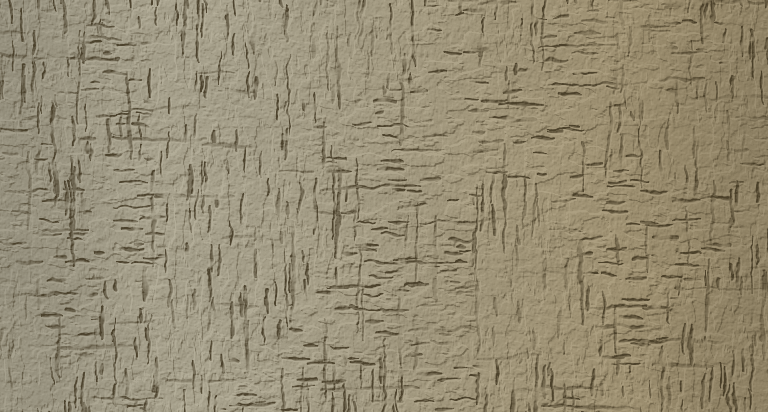
Reproduce this texture procedurally as a Shadertoy shader.

```glsl
#define GREY_PLASTER vec3(0.640, 0.618, 0.538)
#define TAN_PLASTER  vec3(0.606, 0.550, 0.425)
#define GROOVE_COLOR vec3(0.255, 0.215, 0.130)
#define GROOVE_WIDTH 0.0062
#define GROOVE_DARK  0.60
#define SHADOW       0.62
#define HIGHLIGHT    0.13
#define LIGHT_STEP   vec2(-0.0028, 0.0036)
#define WOBBLE       0.009

vec3 hash3(vec2 p) {
    vec3 q = fract(vec3(p.xyx) * vec3(0.1031, 0.1030, 0.0973));
    q += dot(q, q.yxz + 33.33);
    return fract((q.xxy + q.yzz) * q.zyx);
}

float noise(vec2 p) {
    vec2 cell = floor(p), f = fract(p);
    f = f * f * (3.0 - 2.0 * f);
    float low = mix(hash3(cell).x, hash3(cell + vec2(1, 0)).x, f.x);
    float high = mix(hash3(cell + vec2(0, 1)).x, hash3(cell + vec2(1, 1)).x, f.x);
    return mix(low, high, f.y);
}

float fbm(vec2 p) {
    float sum = 0.0, amp = 0.5;
    for (int i = 0; i < 4; i++) {
        sum += amp * noise(p);
        p = p * 2.03 + 17.3;
        amp *= 0.5;
    }
    return sum;
}

// Share of upright marks in each patch of the wall
float uprightness(vec2 p) {
    return smoothstep(0.30, 0.66, noise(p * vec2(6.5, 4.5) + 9.0) + 0.04);
}

// Scattered strokes running along y, one candidate per cell
float strokes(vec2 p, vec2 cellSize, float density, float seed) {
    vec2 home = floor(p / cellSize);
    float depth = 0.0;
    for (int j = -1; j <= 1; j++)
    for (int i = -1; i <= 1; i++) {
        vec2 id = home + vec2(i, j);
        vec3 place = hash3(id + seed);
        vec3 form = hash3(id + seed + 57.0);
        vec2 d = p - (id + place.xy) * cellSize;
        d.x += (form.z - 0.5) * 0.12 * d.y;
        float halfLength = cellSize.y * mix(0.14, 0.52, form.x);
        float along = d.y / halfLength;
        float dist = length(vec2(d.x, max(abs(d.y) - halfLength, 0.0)));
        float taper = mix(1.0, 0.65, clamp(along * along, 0.0, 1.0));
        float width = GROOVE_WIDTH * mix(0.65, 1.2, form.y) * taper;
        float present = step(place.z, density);
        depth = max(depth, present * mix(0.7, 1.0, form.z) * smoothstep(width, width * 0.25, dist));
    }
    return depth;
}

// Both stroke directions, each favoured in its own patches
float grooves(vec2 p, float upright) {
    vec2 wobble = vec2(noise(p * 30.0), noise(p * 30.0 + 71.0)) - 0.5;
    wobble += 0.5 * vec2(noise(p * 95.0 + 31.0), noise(p * 95.0 + 53.0)) - 0.25;
    vec2 q = p + WOBBLE * wobble;
    float level = 1.0 - upright;
    float depth = strokes(q, vec2(0.028, 0.080), 0.60, 11.0) * smoothstep(0.1, 0.6, upright);
    depth = max(depth, strokes(q, vec2(0.065, 0.23), 0.58, 131.0) * mix(0.65, 1.0, upright));
    depth = max(depth, strokes(q.yx, vec2(0.030, 0.065), 0.55, 251.0) * smoothstep(0.1, 0.6, level));
    depth = max(depth, strokes(q.yx, vec2(0.085, 0.24), 0.55, 371.0) * mix(0.45, 1.0, level));
    float busy = smoothstep(0.15, 0.45, noise(p * 4.5 + 40.0));
    float broken = smoothstep(0.10, 0.45, noise(p * 42.0 + 13.0));
    return depth * mix(0.45, 1.0, busy) * mix(0.25, 1.0, broken);
}

// Trowelled crust: plates with crumbly edges, plus coarse and fine grain
float crust(vec2 p, float upright) {
    float flatPlates = smoothstep(0.44, 0.51, fbm(p * vec2(20.0, 44.0) + 5.0));
    float tallPlates = smoothstep(0.43, 0.50, fbm(p * vec2(46.0, 18.0) + 83.0));
    float plates = flatPlates * mix(0.70, 0.30, upright) + tallPlates * mix(0.20, 0.60, upright);
    return plates + 0.95 * fbm(p * 80.0) + 0.32 * noise(p * 210.0);
}

void mainImage(out vec4 fragColor, in vec2 fragCoord) {
    vec2 p = fragCoord / iResolution.y + 2.0;
    vec2 uv = fragCoord / iResolution.xy;

    // Relief lit from the upper left
    float upright = uprightness(p);
    vec2 lightward = p + LIGHT_STEP;
    float depth = grooves(p, upright);
    float lit = crust(p, upright) - crust(lightward, upright);
    lit += 0.8 * (grooves(lightward, upright) - depth);
    float shade = GROOVE_DARK * depth + SHADOW * max(-lit - 0.04, 0.0);

    // Plaster warms towards the right and dims at the sides
    vec3 color = mix(GREY_PLASTER, TAN_PLASTER, smoothstep(0.20, 0.95, uv.x));
    float side = smoothstep(0.25, 0.0, uv.x) + smoothstep(0.78, 1.0, uv.x);
    color *= 1.01 - 0.09 * side + 0.06 * (fbm(p * 6.0) - 0.5);
    color = mix(color, GROOVE_COLOR, clamp(shade, 0.0, 0.88));
    color += HIGHLIGHT * clamp(lit, 0.0, 0.40) * (1.0 - 0.6 * depth);
    fragColor = vec4(color, 1.0);
}
```
